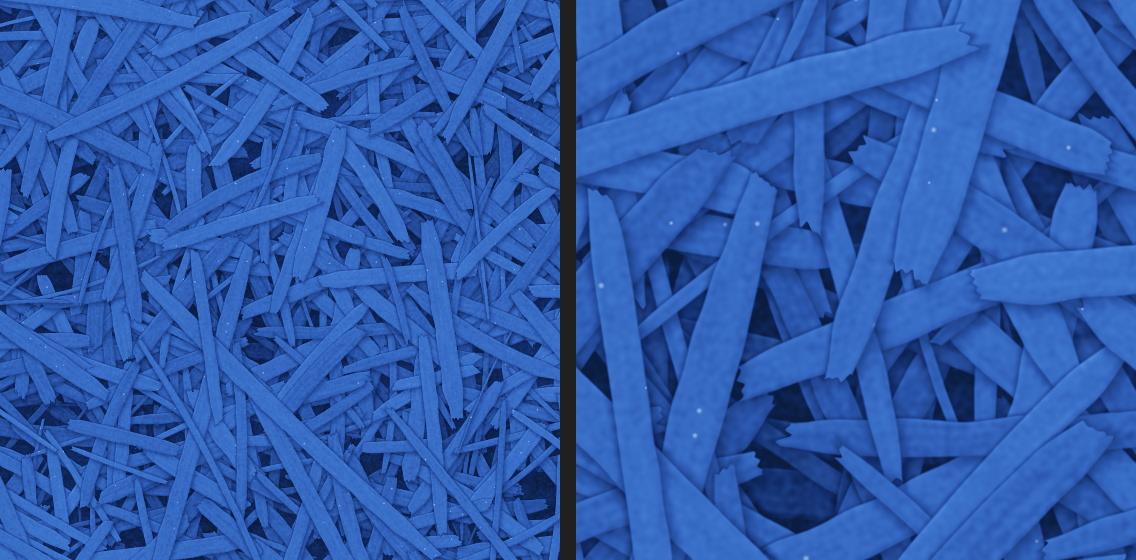
Left, the full canvas; right, a detail of the centre.
This texture is drawn by a Shadertoy shader. Its source:

```glsl
// Blue painted wood-wool board: layered flat strands with shadowed gaps and pale flecks.
#define LAYERS 22         // layers of short strands
#define CELL 0.2          // spacing of short strands within a layer
#define LONG_STRANDS 26   // long strands lying on top
#define TOP_TONE 4.25     // palette position of the topmost strands
#define DEPTH_FADE 2.4    // tone lost by the deepest layer
#define SHADOW 0.5        // darkness of contact shadows
#define REACH 0.011       // width of contact shadows
#define GRAIN 0.8         // strength of the fine paint grain
#define UNEVEN 0.8        // strength of broad tone variation
#define FLECKS 0.05       // chance of a pale fleck per fleck cell
#define LIGHT_DIR vec2(-0.45, 0.89)

const float TAU = 6.2831853;

vec4 hash4(vec3 p) {
    vec4 q = fract(p.xyzx * vec4(0.1031, 0.1030, 0.0973, 0.1099));
    q += dot(q, q.wzxy + 33.33);
    return fract((q.xxyz + q.yzzw) * q.zywx);
}

float cornerSlope(vec2 cell, vec2 offset) {
    return dot(hash4(vec3(cell, 3.7)).xy * 2.0 - 1.0, offset);
}

float gradientNoise(vec2 p) {
    vec2 i = floor(p), f = p - i;
    vec2 u = f * f * (3.0 - 2.0 * f);
    vec2 e = vec2(1.0, 0.0);
    float low = mix(cornerSlope(i, f), cornerSlope(i + e, f - e), u.x);
    float high = mix(cornerSlope(i + e.yx, f - e.yx), cornerSlope(i + 1.0, f - 1.0), u.x);
    return mix(low, high, u.y);
}

float lineSlope(float x) {
    return 2.0 * fract(fract(x * 0.1731) * (fract(x * 0.3719) + 17.13) * 7.31) - 1.0;
}

// Gradient noise along a line
float lineNoise(float x) {
    float i = floor(x), f = x - i;
    return mix(lineSlope(i) * f, lineSlope(i + 1.0) * (f - 1.0), f * f * (3.0 - 2.0 * f));
}

// Lays one strand over the tone so far; size holds half length and half width.
void layStrand(inout float tone, vec2 d, float angle, vec2 size, float bend,
               float strandTone, float seed, float soft) {
    vec2 along = vec2(cos(angle), sin(angle));
    vec2 across = vec2(-along.y, along.x);
    vec2 q = vec2(dot(d, along), dot(d, across));
    q.y -= bend * q.x * q.x;
    vec2 margin = size * vec2(1.0, 1.15) + REACH * 1.5;
    if (abs(q.x) > margin.x || abs(q.y) > margin.y) return;

    // Nearly straight sides, slightly tapered and obliquely torn ends
    float sideNoise = lineNoise(q.x * 28.0 + seed);
    q.y += 0.0016 * sideNoise;
    size.y *= 1.0 + 0.2 * sideNoise - 0.4 * smoothstep(0.65, 1.0, abs(q.x) / size.x);
    float slant = 1.6 * (fract(seed * 7.3) - 0.5);
    size.x -= 0.012 + slant * q.y + 0.009 * lineNoise(q.y * 230.0 + seed);
    vec2 e = abs(q) - size;
    float dist = length(max(e, 0.0)) + min(max(e.x, e.y), 0.0);

    // Contact shadow, wider away from the light
    float facing = dot(across, LIGHT_DIR) * clamp(q.y / size.y, -1.0, 1.0);
    float shadow = 1.0 - clamp(dist / (REACH * (0.8 - 0.5 * facing)), 0.0, 1.0);
    tone *= 1.0 - SHADOW * shadow * shadow;
    if (dist > soft) return;

    // Lengthwise fibres and bevelled edges
    float body = strandTone + 0.75 * gradientNoise(vec2(q.x * 18.0, q.y * 210.0) + seed);
    body += 0.75 * facing * smoothstep(-0.0045, 0.0, dist);
    tone = mix(body, tone, smoothstep(-soft, soft, dist));
}

// Paint colours from deep gap to lit edge
vec3 paint(float tone) {
    vec3 ramp[7] = vec3[7](
        vec3(0.04, 0.11, 0.25), vec3(0.07, 0.18, 0.43), vec3(0.13, 0.27, 0.56),
        vec3(0.16, 0.33, 0.67), vec3(0.21, 0.41, 0.76), vec3(0.25, 0.47, 0.81),
        vec3(0.34, 0.56, 0.88));
    float t = clamp(tone, 0.0, 5.99);
    int i = int(t);
    return mix(ramp[i], ramp[i + 1], t - float(i));
}

void mainImage(out vec4 fragColor, in vec2 fragCoord) {
    vec2 uv = fragCoord / iResolution.y;
    float soft = max(0.0009, 0.6 / iResolution.y);
    float tone = 0.6 + 0.8 * gradientNoise(uv * 40.0);

    // Short strands and slivers, deepest layer first
    for (int layer = 0; layer < LAYERS; layer++) {
        float level = float(layer);
        float depth = 1.0 - level / float(LAYERS);
        vec2 p = uv / CELL + level * vec2(0.37, 0.71);
        vec2 home = floor(p);
        for (int k = 0; k < 9; k++) {
            vec2 cell = home + vec2(k % 3 - 1, k / 3 - 1);
            vec4 a = hash4(vec3(cell, level + 11.0));
            vec2 d = (p - cell - a.xy) * CELL;
            float halfLength = mix(0.08, 0.175, a.w);
            if (length(d) > halfLength + REACH) continue;
            vec4 b = hash4(vec3(cell + 57.0, level + 43.0));
            vec2 size = vec2(halfLength, mix(0.0012, 0.0155, pow(b.x, 0.55)));
            float strandTone = TOP_TONE - DEPTH_FADE * depth * depth + 0.9 * (b.z - 0.5);
            layStrand(tone, d, a.z * TAU, size, 1.4 * (b.y - 0.5), strandTone,
                      b.w * 90.0, soft);
        }
    }

    // Long strands on top
    for (int k = 0; k < LONG_STRANDS; k++) {
        vec4 a = hash4(vec3(float(k), 7.0, 23.0));
        vec4 b = hash4(vec3(float(k), 61.0, 5.0));
        vec2 size = vec2(mix(0.15, 0.46, a.w * a.w), mix(0.004, 0.0175, sqrt(b.x)));
        layStrand(tone, uv - mix(vec2(-0.05), vec2(1.05), a.xy), a.z * TAU, size,
                  0.45 * (b.y - 0.5), TOP_TONE + 0.6 * (b.z - 0.5), b.w * 90.0, soft);
    }

    // Paint grain and broad unevenness
    tone += GRAIN * (gradientNoise(uv * 210.0) + 0.6 * gradientNoise(uv * 85.0));
    tone += UNEVEN * gradientNoise(uv * 4.0);
    vec3 color = paint(tone);

    // Pale flecks on the raised strands
    vec2 g = uv * 65.0;
    vec4 r = hash4(vec3(floor(g), 91.0));
    float fleck = length(fract(g) - mix(vec2(0.25), vec2(0.75), r.xy)) / 65.0;
    float cover = 1.0 - smoothstep(0.0, 0.0012 + 0.0016 * r.w, fleck);
    cover *= step(r.z, FLECKS) * smoothstep(2.5, 4.0, tone);
    color = mix(color, vec3(0.68, 0.78, 0.93), 0.8 * cover);
    fragColor = vec4(color, 1.0);
}
```
